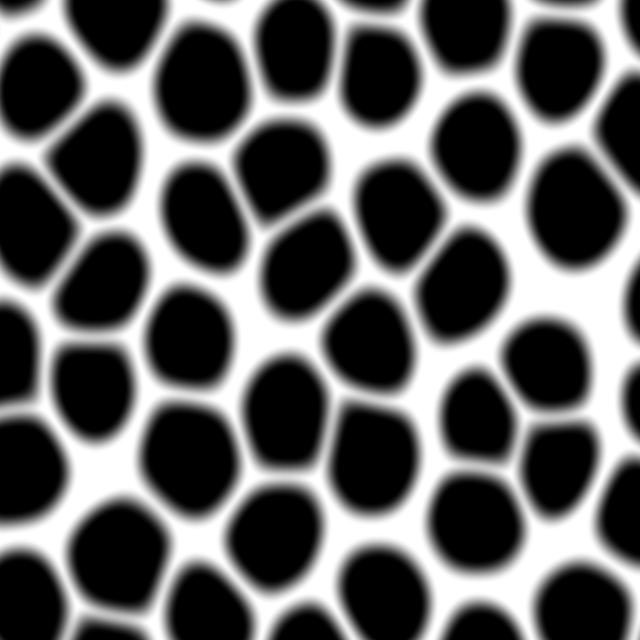
Give the GLSL for this pattern, as a three.js fragment shader.

```glsl
// Soft-edged black spots, slightly taller than wide, packed on a white ground.
// Each spot is a disc cut by the bisectors to its neighbours in a jittered,
// staggered grid; an exponential smooth minimum rounds the corners.
varying vec2 vUv;

vec2 hash2(vec2 cell) {
  vec3 h = fract(vec3(cell.xyx) * vec3(0.1031, 0.1030, 0.0973));
  h += dot(h, h.yzx + 33.33);
  return fract((h.xx + h.yz) * h.zy);
}

// Jittered spot centre; odd columns are raised by half a row.
vec2 spotCentre(vec2 cell) {
  vec2 jitter = (hash2(cell + 17.0) - 0.5) * vec2(0.46, 0.44);
  float stagger = 0.5 * mod(cell.x, 2.0);
  return (cell + 0.5 + vec2(0.0, stagger) + jitter) * vec2(0.93, 1.07);
}

// Signed distance, positive inside the spot.
float spotDistance(vec2 p, vec2 cell) {
  const float sharpness = 16.0;
  vec2 centre = spotCentre(cell);
  float radius = mix(0.46, 0.59, hash2(cell + 71.0).x);
  float sum = exp(-sharpness * (radius - length(p - centre)));

  for (int y = -1; y <= 1; y++) {
    for (int x = -1; x <= 1; x++) {
      if (x == 0 && y == 0) continue;
      vec2 other = spotCentre(cell + vec2(float(x), float(y)));
      float border = dot(0.5 * (centre + other) - p, normalize(other - centre));
      sum += exp(-sharpness * (border - 0.05));
    }
  }
  return -log(sum) / sharpness;
}

void main() {
  // Gentle bending keeps the outlines from being too regular.
  vec2 grid = vUv * vec2(7.0, 5.0) + vec2(2.3, 4.2);
  grid += 0.035 * sin(grid.yx * vec2(4.1, 3.7) + vec2(0.6, 2.1));
  vec2 p = grid * vec2(0.93, 1.07);

  // Multiplying the spots lets their blurred rims darken narrow gaps.
  float light = 1.0;
  for (int y = -1; y <= 1; y++) {
    for (int x = -1; x <= 1; x++) {
      vec2 cell = floor(grid) + vec2(float(x), float(y));
      light *= 1.0 - smoothstep(-0.1, 0.1, spotDistance(p, cell));
    }
  }
  gl_FragColor = vec4(vec3(light), 1.0);
}
```
